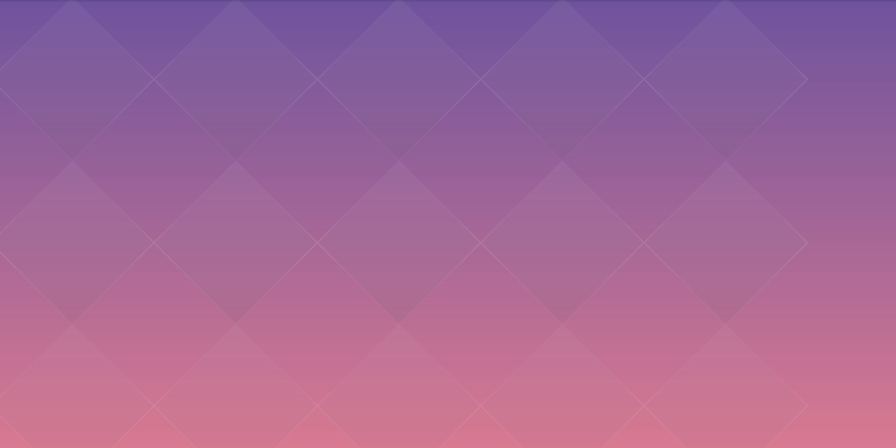
This background is drawn by a WebGL 2 fragment shader. Its source:

```glsl
#version 300 es
precision highp float;
// Violet to salmon gradient under a grid of touching translucent diamonds.
// Each diamond is an L1 distance, lit at its top and shaded at its foot,
// with a hairline edge; the right margin stays plain.

uniform vec2 u_resolution;
out vec4 outColor;

// Lengths are in canvas heights, measured from the top left corner.
const vec2 GRID_COUNT = vec2(5.0, 3.0);
const vec2 FIRST_CENTER = vec2(0.1615, 0.1770);
const float PERIOD = 0.3646;
const float LINE_WIDTH = 0.0024;
const float TOP_RULE = 0.0035;
const float BAND_COUNT = 110.0;
const float BAND_STRENGTH = 0.005;

const vec3 VIOLET = vec3(0.435, 0.325, 0.617);
const vec3 SALMON = vec3(0.848, 0.475, 0.568);
const vec3 LIGHT = vec3(1.0);
const vec3 SHADE = vec3(0.37, 0.35, 0.42);
const float LIGHT_ALPHA = 0.050;
const float SHADE_ALPHA = 0.100;
const float LAST_ROW_STRENGTH = 0.75;
const float LINE_ALPHA_MIN = 0.035;
const float LINE_ALPHA_MAX = 0.130;
const float UPPER_LINE_STRENGTH = 0.6;

float hash(float n) {
    return fract(sin(n * 127.1) * 43758.5453);
}

// Gradient with faint uneven horizontal bands.
vec3 background(float down) {
    float band = hash(floor(down * BAND_COUNT)) - 0.5;
    return mix(VIOLET, SALMON, down) + band * BAND_STRENGTH;
}

// Index of the nearest diamond in the limited grid.
vec2 diamondCell(vec2 p) {
    vec2 cell = round((p - FIRST_CENTER) / PERIOD);
    return clamp(cell, vec2(0.0), GRID_COUNT - 1.0);
}

void main() {
    float pixel = 1.0 / u_resolution.y;
    vec2 p = gl_FragCoord.xy * pixel;
    p.y = 1.0 - p.y;

    vec3 color = background(p.y);

    vec2 cell = diamondCell(p);
    vec2 offset = p - FIRST_CENTER - cell * PERIOD;
    float halfSize = 0.5 * PERIOD;
    float edge = (abs(offset.x) + abs(offset.y) - halfSize) * inversesqrt(2.0);
    float lastRow = step(GRID_COUNT.y - 1.5, cell.y);
    float strength = mix(1.0, LAST_ROW_STRENGTH, lastRow);

    // Diamond fill: white veil above, fading into a grey shade below.
    float inside = 1.0 - smoothstep(-0.5 * pixel, 0.5 * pixel, edge);
    float fall = clamp(offset.y / PERIOD + 0.5, 0.0, 1.0);
    vec3 veiled = mix(color, LIGHT, LIGHT_ALPHA * (1.0 - fall));
    veiled = mix(veiled, SHADE, SHADE_ALPHA * fall);
    color = mix(color, veiled, inside * strength);

    // Hairline edge, brightest toward the side corners and the lower half.
    float coverage = clamp((0.5 * LINE_WIDTH - abs(edge)) / pixel + 0.5, 0.0, 1.0);
    float sideways = clamp(abs(offset.x) / halfSize, 0.0, 1.0);
    float lineAlpha = mix(LINE_ALPHA_MIN, LINE_ALPHA_MAX, sideways * sideways);
    lineAlpha *= mix(UPPER_LINE_STRENGTH, 1.0, smoothstep(0.3, 0.6, fall));
    color = mix(color, LIGHT, coverage * lineAlpha * strength);

    // Thin darker rule along the top.
    float rule = clamp((TOP_RULE - p.y) / pixel + 0.5, 0.0, 1.0);
    color *= 1.0 - 0.10 * rule;

    outColor = vec4(color, 1.0);
}
```
